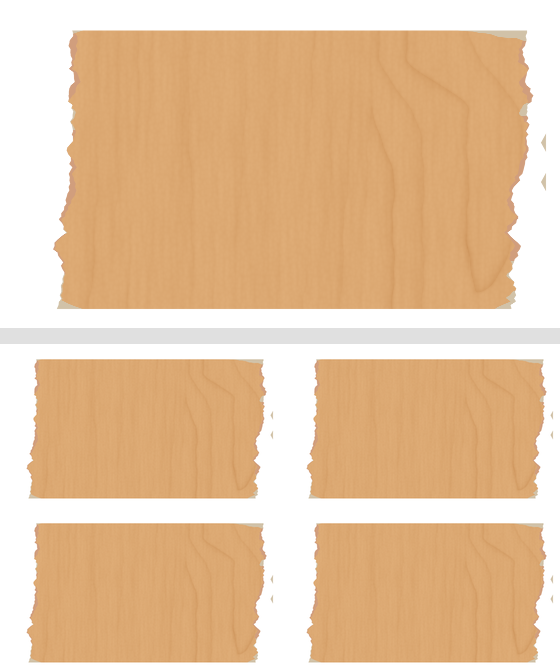
Top, the tile; bottom, the same tile 2 across and 2 down.
Reproduce this texture procedurally as a WebGL 1 fragment shader.

```glsl
precision highp float;
uniform vec2 u_resolution;

const vec3 PAPER = vec3(1.0);
const vec3 WOOD_LIGHT = vec3(0.874, 0.678, 0.468);
const vec3 WOOD_VEIN = vec3(0.79, 0.56, 0.335);
const vec3 RIM_PINK = vec3(0.82, 0.62, 0.49);
const vec3 RIM_GREY = vec3(0.82, 0.76, 0.66);
const float TAU = 6.2831853;
const float ASPECT = 1.707;
const float BOTTOM = 0.058;
const float TOP = 0.907;
const float SOFT = 0.0012;
const float RIM_WIDTH = 0.022;
const float VEIN_WIDTH = 0.0035;
const float FIBRE_CONTRAST = 0.16;
const float MOTTLE_CONTRAST = 0.13;
const vec2 FIBRE_CELLS = vec2(110.0, 7.0);
const vec2 MOTTLE_CELLS = vec2(150.0, 75.0);

float hash(vec2 p) {
  return fract(sin(dot(p, vec2(12.99, 78.23))) * 43758.55);
}

float edge(float d) { return smoothstep(-SOFT, SOFT, d); }

// Wrapping zigzag noise for torn edges
float jag(float t, float count, float seed) {
  float x = t * count;
  float i = floor(x);
  return mix(hash(vec2(mod(i, count), seed)),
             hash(vec2(mod(i + 1.0, count), seed)), fract(x));
}

float torn(float y, float seed) {
  return 0.024 * (jag(y, 24.0, seed) - 0.5)
       + 0.007 * (jag(y, 100.0, seed + 1.0) - 0.5);
}

// Wrapping cellular noise: distance to the nearest seed
float cells(vec2 uv, vec2 count) {
  vec2 p = uv * count;
  vec2 id = floor(p);
  float nearest = 2.0;
  for (int j = -1; j <= 1; j++) {
    for (int i = -1; i <= 1; i++) {
      vec2 cell = id + vec2(float(i), float(j));
      vec2 key = mod(cell, count);
      vec2 seed = cell + vec2(hash(key), hash(key + 37.0));
      nearest = min(nearest, length(p - seed));
    }
  }
  return nearest;
}

// Growth line: crisp on one side, fading on the other
float vein(float d) {
  float w = VEIN_WIDTH * (d > 0.0 ? 0.7 : 2.4);
  return exp(-abs(d) / w);
}

// Growth line that swings right by dx while falling from hi to lo
float bend(vec2 p, float x0, float dx, float lo, float hi) {
  float t = clamp((p.y - lo) / (hi - lo), 0.0, 1.0);
  float x = x0 + dx * (1.0 - t * t * (3.0 - 2.0 * t));
  float slope = ASPECT * dx * 6.0 * t * (1.0 - t) / (hi - lo);
  return vein((p.x - x) / sqrt(1.0 + slope * slope));
}

// Rounded foot of the cathedral figure
float hook(vec2 p) {
  float x = p.x - 0.853;
  float k = x < 0.0 ? 400.0 : 42.0;
  float slope = 2.0 * k * x / ASPECT;
  float d = (p.y - 0.11 - k * x * x) / (ASPECT * sqrt(1.0 + slope * slope));
  return vein(-d) * (1.0 - smoothstep(0.18, 0.36, p.y));
}

float figure(vec2 uv) {
  vec2 p = uv;
  p.x += 0.002 * sin(TAU * 4.0 * uv.y) + 0.001 * sin(TAU * 11.0 * uv.y + 2.0);
  float v = 0.28 * bend(p, 0.677, 0.078, 0.56, 0.85);
  v += 0.42 * bend(p, 0.655, 0.047, 0.44, 0.74) * (1.0 - smoothstep(0.62, 0.72, p.y));
  v += 0.38 * bend(p, 0.727, 0.108, 0.66, 0.83) * smoothstep(0.13, 0.24, p.y);
  v += 0.25 * bend(p, 0.833, 0.1, 0.6, 0.93);
  v += 0.42 * hook(p);
  // Faint upright lines, leaning slightly
  for (int i = 0; i < 14; i++) {
    float n = float(i);
    float r = hash(vec2(n, 5.0));
    float x = 0.15 + 0.038 * n + 0.024 * r + 0.03 * r * (uv.y - 0.5)
            + 0.004 * sin(TAU * (uv.y + r));
    float fade = 0.6 + 0.4 * sin(TAU * (uv.y + hash(vec2(n, 9.0))));
    v += (0.08 + 0.18 * hash(vec2(n, 3.0))) * fade * vein(p.x - x);
  }
  return v;
}

vec3 wood(vec2 uv) {
  float bands = sin(TAU * 7.0 * uv.x + 0.8 * sin(TAU * uv.y))
              + 0.7 * sin(TAU * 19.0 * uv.x + 1.0)
              + 0.6 * sin(TAU * 53.0 * uv.x + sin(TAU * 2.0 * uv.y));
  float tone = 0.14 + 0.025 * bands;
  tone += FIBRE_CONTRAST * (cells(uv, FIBRE_CELLS) - 0.5);
  tone += MOTTLE_CONTRAST * (cells(uv, MOTTLE_CELLS) - 0.5);
  return mix(WOOD_LIGHT, WOOD_VEIN, tone + figure(uv));
}

void main() {
  vec2 uv = gl_FragCoord.xy / u_resolution;

  // Torn sides and straight top and bottom
  float left = 0.106 + 0.024 * smoothstep(0.25, 0.75, uv.y) + torn(uv.y, 11.0);
  float right = 0.915 + 0.026 * smoothstep(0.1, 0.75, uv.y) + torn(uv.y, 23.0);
  float side = min(uv.x - left, right - uv.x);
  float board = edge(side) * edge((uv.y - BOTTOM) / ASPECT) * edge((TOP - uv.y) / ASPECT);

  // Exposed rim and grey corner slivers
  float half_seed = uv.x < 0.5 ? 31.0 : 47.0;
  float rim = RIM_WIDTH * max(jag(uv.y, 32.0, half_seed) - 0.3, 0.0);
  float grey = step(0.6, jag(uv.y, 17.0, half_seed + 2.0));
  float wedge = max(0.27 * (uv.x - 0.83) - (TOP - uv.y),
                    0.8 * (uv.x - 0.885) - (uv.y - BOTTOM));
  wedge = max(wedge, 0.7 * (0.145 - uv.x) - (min(uv.y - BOTTOM, TOP - uv.y)));
  float corner = edge(wedge + 0.006 * (jag(uv.x, 90.0, 61.0) - 0.5));

  vec3 color = mix(mix(RIM_PINK, RIM_GREY, grey), wood(uv), edge(side - rim));
  color = mix(color, RIM_GREY, corner);
  color = mix(PAPER, color, board);

  // Loose chips beside the board
  for (int i = 0; i < 2; i++) {
    float dy = abs(uv.y - 0.565 + 0.12 * float(i));
    float reach = 0.009 * (1.0 - dy / 0.028);
    float chip = edge(uv.x - 0.975 + reach) * edge(0.975 - uv.x) * step(dy, 0.028);
    color = mix(color, RIM_GREY, chip);
  }
  gl_FragColor = vec4(color, 1.0);
}
```
